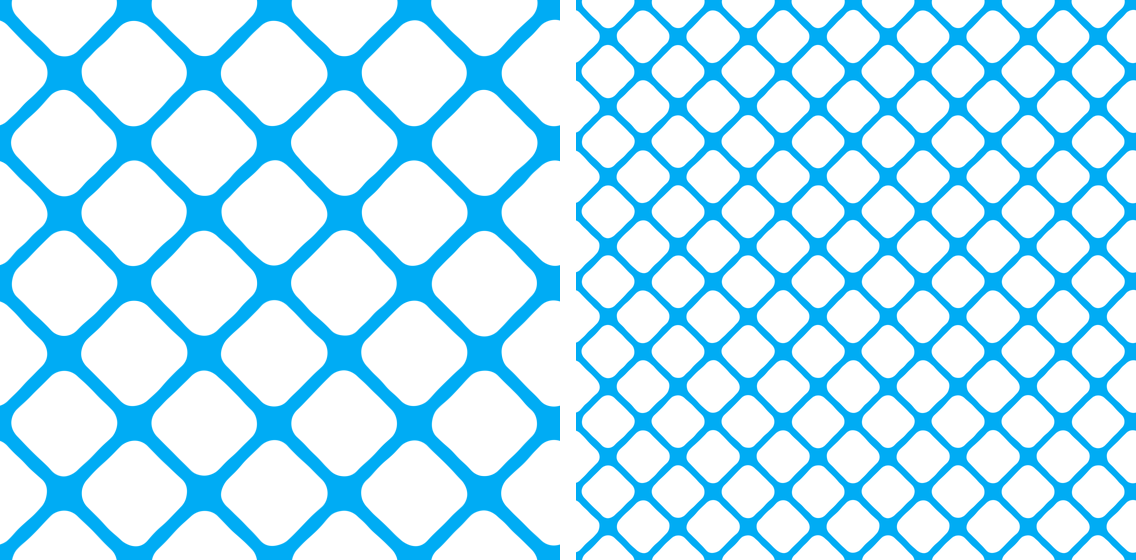
Left: one tile. Right: repeated 2 by 2.
Give the GLSL for this pattern, as a WebGL 1 fragment shader.

```glsl
precision highp float;
// Diagonal blue lattice with rounded white diamond openings and slightly uneven edges.

uniform vec2 u_resolution;

#define REPEATS 4.0                     // repeats across and down
#define CELL_ORIGIN vec2(0.459, 0.977)  // centre of one opening, in repeats
#define HALF_SIDE 0.307                 // half side of an opening, in repeats
#define CORNER_RADIUS 0.137             // corner rounding, in repeats
#define EDGE_SOFTNESS 0.010             // width of the edge blend, in repeats
#define WOBBLE 0.010                    // edge unevenness, in repeats
#define WOBBLE_CELLS 36.0               // noise cells across the canvas
#define LATTICE_COLOR vec3(0.0, 0.675, 0.955)
#define OPENING_COLOR vec3(1.0)

float hash(vec2 p) {
  vec3 q = fract(vec3(p.xyx) * 0.1031);
  q += dot(q, q.yzx + 33.33);
  return fract((q.x + q.y) * q.z);
}

// Value noise that wraps after period cells.
float wrappedNoise(vec2 p, float period) {
  vec2 cell = floor(p);
  vec2 f = fract(p);
  f = f * f * (3.0 - 2.0 * f);
  vec2 lo = mod(cell, period);
  vec2 hi = mod(cell + 1.0, period);
  float bottom = mix(hash(lo), hash(vec2(hi.x, lo.y)), f.x);
  float top = mix(hash(vec2(lo.x, hi.y)), hash(hi), f.x);
  return mix(bottom, top, f.y);
}

float roundedSquare(vec2 p, float halfSide, float radius) {
  vec2 d = abs(p) - halfSide + radius;
  return length(max(d, 0.0)) + min(max(d.x, d.y), 0.0) - radius;
}

void main() {
  vec2 uv = gl_FragCoord.xy / u_resolution;
  vec2 p = uv * REPEATS - CELL_ORIGIN;

  // Turn by 45 degrees so that the openings sit on an integer grid.
  vec2 diagonal = vec2(p.x + p.y, p.x - p.y);
  vec2 local = (fract(diagonal + 0.5) - 0.5) * sqrt(0.5);

  // Opening outline with a small irregularity.
  float dist = roundedSquare(local, HALF_SIDE, CORNER_RADIUS);
  dist += WOBBLE * (wrappedNoise(uv * WOBBLE_CELLS, WOBBLE_CELLS) - 0.5);

  float pixel = REPEATS / min(u_resolution.x, u_resolution.y);
  float blend = 0.5 * max(EDGE_SOFTNESS, 1.5 * pixel);
  float lattice = smoothstep(-blend, blend, dist);
  gl_FragColor = vec4(mix(OPENING_COLOR, LATTICE_COLOR, lattice), 1.0);
}
```
